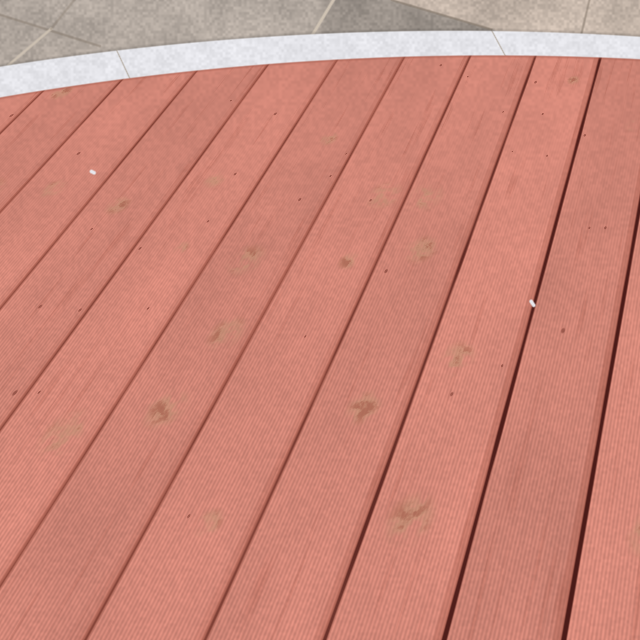
Give the GLSL for this texture, as a three.js fragment shader.

```glsl
// Red grooved deck planks in perspective, bounded by a curved pale kerb and stone paving.
varying vec2 vUv;

// Layout
const vec2 VANISH = vec2(1.233, 2.009);       // where all seams converge
const float SEAM_X = 0.694;                   // one seam's position on the lower edge
const float PITCH = 0.1869;                   // plank width on the lower edge
const float GROOVES = 28.0;                   // ridges per plank
const float SOFT = 0.0018;                    // edge smoothing
const float KERB_BEND = 0.1114;
const vec2 KERB_INNER = vec2(0.768, 0.9134);  // crest of the deck side
const vec2 KERB_OUTER = vec2(0.710, 0.9520);  // crest of the paving side

// Colours
const vec3 WOOD = vec3(0.825, 0.53, 0.47);
const vec3 WOOD_DEEP = vec3(0.62, 0.33, 0.27);
const vec3 SEAM_BROWN = vec3(0.47, 0.23, 0.19);
const vec3 SEAM_BLACK = vec3(0.27, 0.09, 0.08);
const vec3 KNOT = vec3(0.75, 0.58, 0.46);
const vec3 KERB = vec3(0.91, 0.91, 0.93);
const vec3 STONE_GREY = vec3(0.69, 0.65, 0.615);
const vec3 STONE_TAN = vec3(0.77, 0.71, 0.66);
const vec3 MORTAR = vec3(0.81, 0.76, 0.70);
const vec3 JOINT = vec3(0.52, 0.47, 0.42);

float hash(vec2 p) {
  vec3 q = fract(p.xyx * vec3(0.1031, 0.1030, 0.0973));
  q += dot(q, q.yzx + 33.33);
  return fract((q.x + q.y) * q.z);
}

float noise(vec2 p) {
  vec2 i = floor(p), f = fract(p);
  f = f * f * (3.0 - 2.0 * f);
  return mix(mix(hash(i), hash(i + vec2(1.0, 0.0)), f.x),
             mix(hash(i + vec2(0.0, 1.0)), hash(i + vec2(1.0, 1.0)), f.x), f.y);
}

float fbm(vec2 p) {
  float sum = 0.0, amp = 0.5;
  for (int i = 0; i < 4; i++) {
    sum += amp * noise(p);
    p = p * 2.03 + 17.1;
    amp *= 0.5;
  }
  return sum;
}

// Coverage of a thin line from a to b
float stroke(vec2 p, vec2 a, vec2 b, float halfWidth) {
  vec2 pa = p - a, ba = b - a;
  float d = length(pa - ba * clamp(dot(pa, ba) / dot(ba, ba), 0.0, 1.0));
  return 1.0 - smoothstep(halfWidth - SOFT, halfWidth + SOFT, d);
}

// One randomly placed blot per cell, present with the given chance
float blots(vec2 p, float radius, float chance, float seed) {
  vec2 cell = floor(p), id = cell + seed;
  vec2 centre = 0.25 + 0.5 * vec2(hash(id), hash(id + 41.7));
  float size = radius * (0.5 + hash(id + 83.1));
  float d = length(p - cell - centre);
  return step(hash(id + 7.9), chance) * (1.0 - smoothstep(size * 0.3, size, d));
}

vec3 deck(vec2 uv) {
  float depth = VANISH.y / (VANISH.y - uv.y);
  float across = (VANISH.x + (uv.x - VANISH.x) * depth - SEAM_X) / PITCH;
  float id = floor(across);
  vec2 p = vec2(across, depth * 8.0);         // roughly square plank units
  float rightward = smoothstep(-3.0, 0.6, across);

  // Plank tint, broad stains and long grain
  float tint = 0.98 + 0.022 * mod(id, 2.0) + 0.03 * (hash(vec2(id, 5.0)) - 0.5);
  vec3 col = WOOD * tint;
  col *= 1.0 + 0.13 * (fbm(p * vec2(1.6, 0.9) + id * 9.0) - 0.47);
  float grain = fbm(vec2(p.x * 14.0, p.y * 1.2 + id * 7.0));
  col = mix(col, WOOD_DEEP, 0.25 * smoothstep(0.58, 0.85, grain));
  col *= 1.0 + 0.07 * (noise(uv * 210.0) - 0.5);

  // Ridges fade as they get too fine to resolve
  float ridge = cos(6.2832 * GROOVES * across);
  col *= 1.0 + 0.05 * ridge * (1.0 - smoothstep(1.1, 1.8, depth));

  // Knots, worn patches and specks
  float rough = fbm(p * 9.0);
  float knot = blots(p * vec2(1.0, 1.1), 0.19, 0.45, 3.0);
  col = mix(col, KNOT, 0.6 * knot * smoothstep(0.25, 0.6, rough));
  col = mix(col, WOOD_DEEP, 0.55 * knot * smoothstep(0.52, 0.70, rough));
  float speck = blots(p * vec2(4.0, 3.0), 0.085, 0.045, 19.0);
  col = mix(col, SEAM_BROWN, 0.6 * speck);

  // Seams: a soft bevel on the left, a thin gap of uneven darkness
  float nearest = floor(across + 0.5), s = across - nearest;
  float soft = SOFT * depth / PITCH;
  float wear = noise(vec2(nearest * 5.3, p.y * 2.2));
  float bevel = smoothstep(-0.11, -0.08, s) * (1.0 - smoothstep(-0.01, 0.01, s));
  col = mix(col, WOOD_DEEP, bevel * mix(0.12, 0.30, rightward));
  float shade = 1.0 - smoothstep(0.008, 0.042, abs(s + 0.006));
  col = mix(col, WOOD_DEEP, 0.6 * shade);
  float halfGap = mix(0.009, 0.019, rightward) * (0.75 + 0.5 * wear);
  float gap = 1.0 - smoothstep(halfGap - soft, halfGap + soft, abs(s));
  float darkness = mix(0.45 + 0.5 * wear, 0.95, rightward);
  return mix(col, mix(SEAM_BROWN, SEAM_BLACK, rightward), gap * darkness);
}

vec3 paving(vec2 uv) {
  float tanSide = smoothstep(-SOFT, SOFT, uv.y - 1.0 + 0.295 * (uv.x - 0.612));
  float damp = smoothstep(0.49, 0.52, uv.x) * (1.0 - tanSide);
  vec3 col = mix(STONE_GREY * (1.0 - 0.12 * damp), STONE_TAN, tanSide);
  col *= 0.82 + 0.24 * fbm(uv * 20.0) + 0.14 * noise(uv * 240.0);
  col = mix(col, JOINT, 0.7 * stroke(uv, vec2(0.612, 1.0), vec2(0.768, 0.954), 0.0016));
  col = mix(col, JOINT, 0.5 * stroke(uv, vec2(0.0, 0.977), vec2(0.156, 0.928), 0.0018));
  col = mix(col, MORTAR, 0.9 * stroke(uv, vec2(0.080, 0.955), vec2(0.013, 0.898), 0.002));
  col = mix(col, JOINT, 0.4 * stroke(uv, vec2(0.124, 1.01), vec2(0.080, 0.955), 0.0018));
  col = mix(col, MORTAR, stroke(uv, vec2(0.524, 1.005), vec2(0.488, 0.945), 0.0024));
  return mix(col, JOINT, 0.55 * stroke(uv, vec2(0.921, 1.0), vec2(0.908, 0.945), 0.0016));
}

vec3 kerb(vec2 uv) {
  vec3 col = KERB * (0.94 + 0.07 * fbm(uv * 40.0) + 0.07 * (noise(uv * 240.0) - 0.3));
  float joints = stroke(uv, vec2(0.182, 0.922), vec2(0.203, 0.877), 0.0008)
               + stroke(uv, vec2(0.768, 0.953), vec2(0.790, 0.912), 0.0008);
  return mix(col, MORTAR * 0.84, 0.85 * joints);
}

// Signed height above a curved kerb edge
float aboveArc(vec2 uv, vec2 crest) {
  float dx = uv.x - crest.x;
  return uv.y - crest.y + KERB_BEND * dx * dx;
}

void main() {
  float inner = aboveArc(vUv, KERB_INNER), outer = aboveArc(vUv, KERB_OUTER);
  vec3 col = deck(vUv);
  col = mix(col, WOOD_DEEP, 0.5 * smoothstep(-0.005, 0.0, inner));
  col = mix(col, kerb(vUv), smoothstep(-SOFT, SOFT, inner));
  vec3 stone = paving(vUv) * mix(0.85, 1.0, smoothstep(0.0, 0.006, outer));
  col = mix(col, stone, smoothstep(-SOFT, SOFT, outer));

  // Two pale scraps lying on the boards
  float scraps = stroke(vUv, vec2(0.143, 0.732), vec2(0.147, 0.730), 0.0028)
               + stroke(vUv, vec2(0.830, 0.529), vec2(0.834, 0.523), 0.0028);
  gl_FragColor = vec4(mix(col, KERB, scraps), 1.0);
}
```
